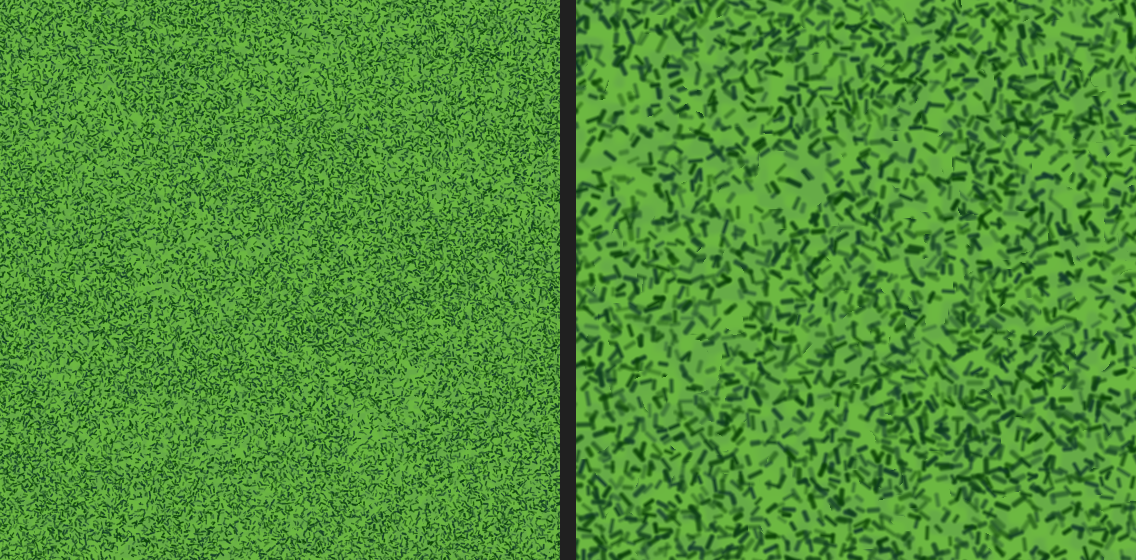
Left: the whole. Right: its middle third, enlarged.
Reproduce this texture procedurally as a WebGL 2 fragment shader.

```glsl
#version 300 es
precision highp float;
precision highp int;
// Dense, short-cropped turf: tiny dark flecks lie in all directions over
// bright green. Flecks are soft capsules, one per jittered cell, in stacked
// layers; slow noise varies how many there are, so that they clump slightly.

uniform vec2 u_resolution;
out vec4 fragColor;

const vec3 LEAF_BRIGHT = vec3(0.425, 0.72, 0.255);
const vec3 LEAF_SOFT   = vec3(0.40, 0.67, 0.28);
const vec3 SHADE_WARM  = vec3(0.03, 0.25, 0.00);
const vec3 SHADE_COOL  = vec3(0.07, 0.23, 0.18);

const int   LAYERS      = 2;
const float CELLS       = 128.0;            // cells across the canvas
const vec2  HALF_LENGTH = vec2(0.20, 0.45); // shortest, longest, in cells
const vec2  HALF_WIDTH  = vec2(0.12, 0.21); // thinnest, thickest, in cells
const vec2  STRENGTH    = vec2(0.36, 0.95); // palest, darkest fleck
const float SOFTNESS    = 0.17;             // blur of fleck edges, in cells
const float DENSITY     = 0.76;             // share of cells with a fleck
const float CLUMPING    = 0.55;             // how far the density varies
const float CLUMP_SCALE = 42.0;
const float PATCH_SCALE = 9.0;
const float PI = 3.14159;

// Four random values in 0..1 from an integer lattice point
vec4 hash4(ivec3 p) {
    uvec4 v = uvec4(ivec4(p, p.x + p.y * 57 + p.z * 131));
    v = v * 1664525u + 1013904223u;
    v += v.yzxy * v.wxyz;
    v ^= v >> 16u;
    v += v.yzxy * v.wxyz;
    v ^= v >> 16u;
    return vec4(v >> 8u) / 16777216.0;
}

float valueNoise(vec2 p, int seed) {
    ivec2 cell = ivec2(floor(p));
    vec2 f = fract(p);
    f = f * f * (3.0 - 2.0 * f);
    float a = hash4(ivec3(cell, seed)).x;
    float b = hash4(ivec3(cell + ivec2(1, 0), seed)).x;
    float c = hash4(ivec3(cell + ivec2(0, 1), seed)).x;
    float d = hash4(ivec3(cell + ivec2(1, 1), seed)).x;
    return mix(mix(a, b, f.x), mix(c, d, f.x), f.y);
}

// Distance from p to a segment through the origin
float segmentDistance(vec2 p, vec2 dir, float halfLength) {
    float along = clamp(dot(p, dir), -halfLength, halfLength);
    return length(p - dir * along);
}

// Lays the flecks of one layer over the colour below
vec3 addFlecks(vec3 color, vec2 p, int layer, float density, float blur) {
    ivec2 home = ivec2(floor(p));
    for (int y = -1; y <= 1; y++) {
        for (int x = -1; x <= 1; x++) {
            ivec2 cell = home + ivec2(x, y);
            vec4 place = hash4(ivec3(cell, layer * 2 + 10));
            vec4 look = hash4(ivec3(cell, layer * 2 + 11));
            if (place.w > density) continue;

            float angle = place.z * PI;
            vec2 offset = p - vec2(cell) - place.xy;
            float reach = mix(HALF_LENGTH.x, HALF_LENGTH.y, look.x);
            float width = mix(HALF_WIDTH.x, HALF_WIDTH.y, look.y);
            float dist = segmentDistance(offset, vec2(cos(angle), sin(angle)), reach);

            float cover = 1.0 - smoothstep(width - blur, width + blur, dist);
            cover *= mix(STRENGTH.x, STRENGTH.y, look.z);
            color = mix(color, mix(SHADE_WARM, SHADE_COOL, look.w), cover);
        }
    }
    return color;
}

void main() {
    float side = min(u_resolution.x, u_resolution.y);
    vec2 uv = gl_FragCoord.xy / side;
    float blur = max(SOFTNESS, 0.6 * CELLS / side);

    // Lit leaves
    float tone = valueNoise(uv * CELLS, 1);
    vec3 color = mix(LEAF_BRIGHT, LEAF_SOFT, smoothstep(0.3, 0.8, tone));

    // Uneven density
    float clump = valueNoise(uv * CLUMP_SCALE, 2) - 0.5;
    float patches = valueNoise(uv * PATCH_SCALE, 3) - 0.5;
    float density = DENSITY + CLUMPING * (clump + 0.4 * patches);

    // Dark flecks
    for (int layer = 0; layer < LAYERS; layer++) {
        vec2 shift = vec2(0.37, 0.61) * float(layer);
        color = addFlecks(color, uv * CELLS + shift, layer, density, blur);
    }
    fragColor = vec4(color, 1.0);
}
```
